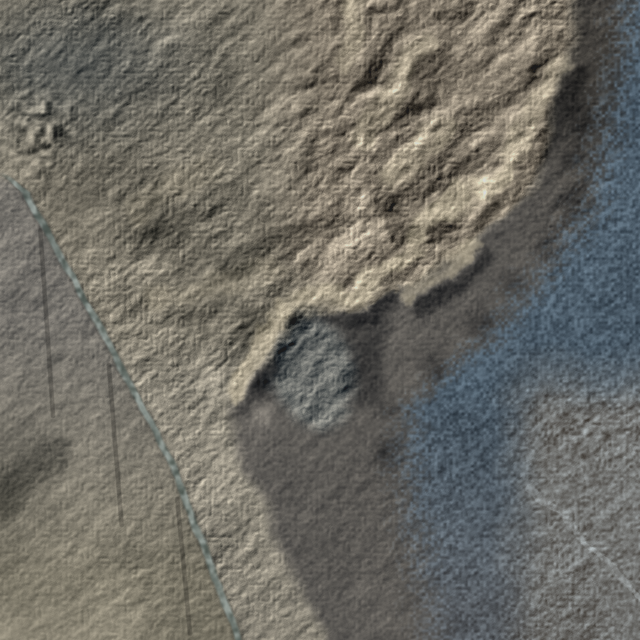
A three.js fragment shader for this texture:

```glsl
varying vec2 vUv;

float hash(vec2 p) {
  p = fract(p * vec2(0.1031, 0.1137));
  p += dot(p, p.yx + 33.33);
  return fract((p.x + p.y) * p.x * 17.3);
}

float noise(vec2 p) {
  vec2 i = floor(p), f = fract(p);
  f = f * f * (3.0 - 2.0 * f);
  return mix(mix(hash(i), hash(i + vec2(1, 0)), f.x),
             mix(hash(i + vec2(0, 1)), hash(i + 1.0), f.x), f.y);
}

float fbm(vec2 p) {
  float sum = 0.0, amp = 0.45;
  for (int i = 0; i < 5; i++) {
    sum += amp * noise(p + 40.0);
    p = mat2(0.8, 0.6, -0.6, 0.8) * p * 2.03 + 7.1;
    amp *= 0.58;
  }
  return sum;
}

float ramp(float a, float b, float x) { return clamp((x - a) / (b - a), 0.0, 1.0); }

float blob(vec2 p, vec2 c, vec2 r) { p = (p - c) / r; return exp(-dot(p, p)); }

// Soft line between the ends s.xy and s.zw
float stroke(vec2 p, vec4 s, float r) {
  vec2 d = s.zw - s.xy;
  float t = clamp(dot(p - s.xy, d) / dot(d, d), 0.0, 1.0);
  return 1.0 - smoothstep(r * 0.4, r, length(p - s.xy - d * t));
}

// Lit on the upper left, shaded on the lower right
float crag(vec2 p, vec4 s, float r) {
  return stroke(p, s, r) - 0.6 * stroke(p + vec2(-0.9, 0.8) * r, s, r);
}

// Fine diagonal ripples and broad creased folds
float ripples(vec2 p) {
  return fbm(mat2(0.8, -0.6, 0.6, 0.8) * p * vec2(30, 58)) + 0.35 * abs(noise(p * 120.0) - 0.5);
}
float folds(vec2 p) { return abs(fbm(mat2(0.7, -0.7, 0.7, 0.7) * p * vec2(5, 13)) - 0.5); }

float fenceX(float y) {
  return 0.375 - 0.107 * ramp(0.0, 0.275, y) - 0.103 * ramp(0.275, 0.47, y)
    - 0.125 * ramp(0.47, 0.7, y) - 0.04 * ramp(0.7, 0.73, y);
}
float ridgeX(float y) {
  return 0.5 - 0.14 * ramp(0.0, 0.32, y) + 0.11 * ramp(0.36, 0.5, y)
    + 0.17 * ramp(0.5, 0.55, y) + 0.19 * ramp(0.55, 0.7, y) + 0.07 * ramp(0.7, 1.0, y);
}
float blueX(float y) {
  return 0.67 - 0.04 * ramp(0.0, 0.25, y) + 0.12 * ramp(0.37, 0.45, y)
    + 0.17 * ramp(0.45, 0.68, y) + 0.06 * ramp(0.7, 1.0, y);
}

void main() {
  vec2 p = vUv, wobble = vec2(fbm(p * 18.0), fbm(p * 18.0 + 9.0)) - 0.5;
  vec2 q = p + 0.042 * wobble;
  float relief = ripples(p) - ripples(p + vec2(-0.003, 0.0035));
  float fold = folds(q) - folds(q + vec2(-0.009, 0.009));
  float grain = noise(p * 210.0) - 0.5, patches = fbm(p * 7.0) - 0.5;

  // Ground zones
  float shade = smoothstep(-0.012, 0.02, q.x - ridgeX(q.y));
  float blue = smoothstep(-0.04, 0.05, q.x - blueX(q.y) + 0.05 * grain);
  float below = 1.0 - smoothstep(0.71, 0.735, p.y), gap = p.x - fenceX(p.y);
  float field = below * (1.0 - smoothstep(-0.01, 0.012, gap));
  float cliff = smoothstep(0.36, 0.54, q.x) * smoothstep(0.48, 0.58, q.y) * (1.0 - shade);
  float gravel = smoothstep(0.0, 0.1, q.x - 0.76) * (1.0 - smoothstep(0.34, 0.47, q.y));
  vec3 col = mix(vec3(0.48, 0.46, 0.41), vec3(0.50, 0.465, 0.41), cliff);
  col += 0.06 * (1.0 - smoothstep(0.38, 0.52, p.y));
  col = mix(col, mix(vec3(0.50, 0.48, 0.42), vec3(0.42, 0.41, 0.39), ramp(0.1, 0.5, p.y)), field);
  col = mix(col, vec3(0.34, 0.35, 0.34), 0.85 * blob(q, vec2(0.12, 0.9), vec2(0.16, 0.1)));
  col = mix(col, vec3(0.345, 0.335, 0.32) - 0.1 * blob(p, vec2(0.92, 0.92), vec2(0.1, 0.25)), shade);
  col = mix(col, mix(vec3(0.34, 0.36, 0.38), vec3(0.29, 0.35, 0.40), ramp(0.05, 0.4, p.y)), blue);
  col = mix(col, vec3(0.43, 0.43, 0.42), gravel);

  // Surface relief, gentler in shadow and on the smooth field
  float rough = mix(0.62, 0.22, shade) * (1.0 - 0.45 * field) + 0.22 * gravel + 0.1 * cliff;
  float light = relief * rough * (0.7 + 0.6 * noise(p * 9.0)) + patches * mix(0.25, 0.12, shade);
  light += grain * mix(0.07, 0.16, blue) + fold * mix(0.3, 1.5, cliff) * (1.0 - shade) * (1.0 - field);

  // Bright crags
  float crags = crag(q, vec4(0.65, 0.635, 0.72, 0.7), 0.023)
    + crag(q, vec4(0.71, 0.67, 0.79, 0.725), 0.024)
    + crag(q, vec4(0.64, 0.54, 0.73, 0.61), 0.025)
    + crag(q, vec4(0.57, 0.56, 0.66, 0.61), 0.024)
    + crag(q, vec4(0.44, 0.52, 0.58, 0.545), 0.023)
    + crag(q, vec4(0.43, 0.51, 0.375, 0.385), 0.024);
  crags += 0.7 * (crag(q, vec4(0.8, 0.76, 0.87, 0.9), 0.027)
    + crag(q, vec4(0.565, 0.78, 0.66, 0.93), 0.03)
    + crag(q, vec4(0.54, 0.91, 0.56, 1.0), 0.03)
    + crag(q, vec4(0.62, 0.73, 0.69, 0.79), 0.035));
  crags += 0.4 * (crag(q, vec4(0.22, 0.68, 0.32, 0.73), 0.04)
    + crag(q, vec4(0.25, 0.53, 0.42, 0.57), 0.03));
  crags *= 0.65 + 0.6 * noise(p * 55.0);
  col = mix(col, vec3(0.70, 0.66, 0.57), clamp(crags, 0.0, 1.0) * 0.8);
  light += min(crags, 0.0) * 0.2;

  // Grey outcrop and boulders
  float outcrop = smoothstep(0.25, 0.55, blob(q, vec2(0.49, 0.42), vec2(0.07, 0.09)));
  col = mix(col, vec3(0.40, 0.41, 0.40), outcrop);
  light += outcrop * (relief * 0.4 + fold) + 0.13 * blob(q, vec2(0.33, 0.4), vec2(0.025))
    + 0.1 * blob(q, vec2(0.24, 0.58), vec2(0.027)) + 0.18 * blob(q, vec2(0.41, 0.355), vec2(0.018));

  // Gullies and hollows
  float dark = 0.5 * stroke(q, vec4(0.42, 0.39, 0.475, 0.49), 0.026)
    + 0.7 * stroke(q, vec4(0.565, 0.4, 0.575, 0.485), 0.045)
    + 0.7 * stroke(q, vec4(0.35, 0.42, 0.4, 0.5), 0.025)
    + 0.6 * stroke(q, vec4(0.36, 0.58, 0.53, 0.66), 0.022)
    + 0.8 * stroke(q, vec4(0.59, 0.72, 0.63, 0.64), 0.026)
    + 0.7 * stroke(q, vec4(0.0, 0.22, 0.08, 0.29), 0.04)
    + 0.7 * blob(q, vec2(0.23, 0.64), vec2(0.04));

  // Shrubs along the shadow
  for (int i = 0; i < 9; i++) {
    float k = float(i), y = 0.3 + 0.064 * k;
    vec2 c = vec2(blueX(y) - 0.02 - 0.02 * hash(vec2(k, 3)), y);
    dark += (0.4 + 0.5 * hash(vec2(k, 8))) * blob(q, c, vec2(0.02));
  }
  light -= dark * 0.16;

  // Loose stones and a faint trail
  float scree = blob(p, vec2(0.07, 0.8), vec2(0.06)) + 0.4 * blob(p, vec2(0.9, 0.33), vec2(0.07));
  light += scree * (noise(p * 105.0) - 0.5) * 0.55;
  light += 0.09 * stroke(q, vec4(0.83, 0.24, 1.0, 0.06), 0.007);
  col += light * mix(vec3(1.06, 1.0, 0.9), vec3(0.9, 1.0, 1.06), blue);

  // Fence with thin post shadows
  for (int i = 0; i < 3; i++) {
    float k = float(i);
    vec2 foot = vec2(0.063 + 0.107 * k, 0.64 - 0.21 * k);
    col *= 1.0 - 0.22 * stroke(p, vec4(foot, foot + vec2(0.02, 0.04 * k - 0.29)), 0.005);
  }
  gap = abs(gap + 0.012 * wobble.x) * 0.87;
  col *= 1.0 - 0.25 * below * (1.0 - smoothstep(0.002, 0.012, gap));
  vec3 wire = vec3(0.47, 0.52, 0.5) + 0.4 * (noise(p * 130.0) - 0.5);
  col = mix(col, wire, 0.75 * below * (1.0 - smoothstep(0.002, 0.008, gap)));
  gl_FragColor = vec4(clamp(col, 0.1, 0.85), 1.0);
}
```
